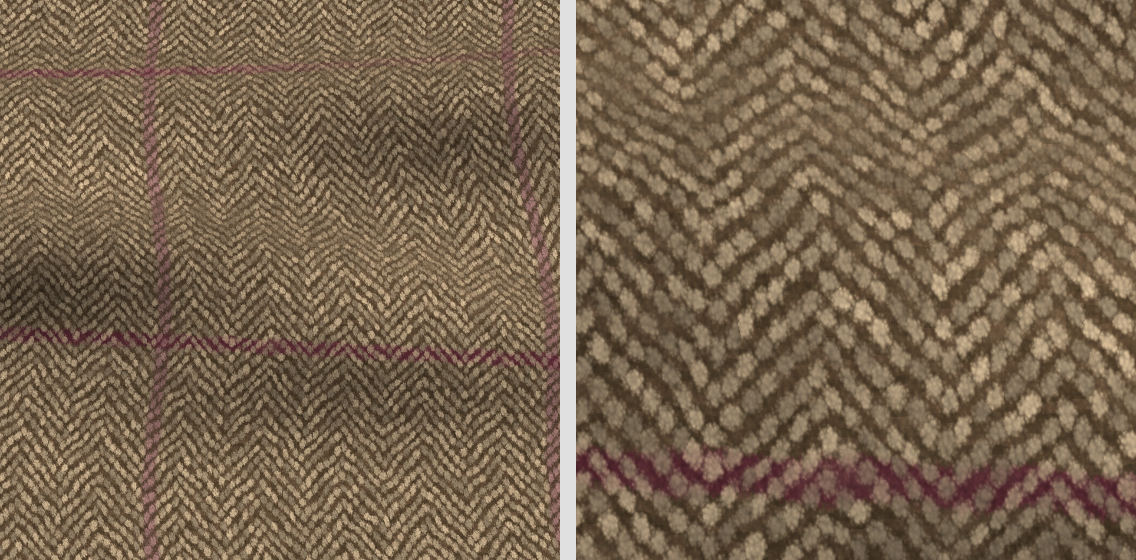
Left: the whole. Right: its middle third, enlarged.
A Shadertoy shader for this texture:

```glsl
// Draped herringbone tweed: pale slanted stitches step up and down in columns
// over dark wool, crossed by a plum and pink windowpane check. The cloth
// coordinates are bent by two soft folds, then shaded and roughened with fibre.

#define COLUMNS 14.0        // stitch columns in one zigzag
#define ZIGZAG_RISE 3.0     // rows climbed from valley to peak
#define CHECK_ACROSS 5.0    // zigzags between pink warp lines
#define CHECK_DOWN 25.0     // rows between plum weft lines
#define FOLD_WIDTH 0.04
#define FOLD_ROWS 1.2       // rows squeezed into half a fold
#define STITCH_SIZE vec2(0.64, 0.37)
#define STITCH_SLANT 0.6
#define FUZZ 0.5
#define PALE_WOOL vec3(0.615, 0.54, 0.435)
#define DARK_WOOL vec3(0.315, 0.245, 0.17)

const vec3 PLUM = vec3(0.34, 0.14, 0.19);
const vec3 PINK = vec3(0.54, 0.36, 0.39);

float hash(vec2 p) {
    vec3 q = fract(p.xyx * vec3(0.1031, 0.1030, 0.0973));
    q += dot(q, q.yzx + 33.33);
    return fract((q.x + q.y) * q.z);
}

// Cellular noise: distance to the nearest scattered point, roughly centered.
float cellular(vec2 p) {
    vec2 cell = floor(p);
    float nearest = 2.0;
    for (int y = -1; y <= 1; y++)
    for (int x = -1; x <= 1; x++) {
        vec2 c = cell + vec2(x, y);
        vec2 point = c + vec2(hash(c), hash(c + 57.0));
        nearest = min(nearest, length(p - point));
    }
    return nearest - 0.47;
}

// Soft round patch of light or shadow.
float patchAt(vec2 p, vec2 center, vec2 size) {
    vec2 d = (p - center) / size;
    return exp(-dot(d, d));
}

// Cloth coordinates: x counts zigzags, y counts rows, z is fold steepness.
vec3 drape(vec2 p) {
    float lean = 0.28 + 0.014 * cos(9.0 * (p.y - 0.46));
    float spacing = 0.74 - 0.115 * p.y;
    float across = (p.x - lean) / spacing * CHECK_ACROSS;

    float y = p.y + mix(0.05 * p.x, -0.042 * p.x * p.x, smoothstep(0.38, 0.88, p.y));
    float ridge = 0.628 - 0.05 * p.x - 0.13 * p.x * p.x * p.x;
    float upper = tanh((y - 0.868) / FOLD_WIDTH);
    float lower = tanh((p.y - ridge) / FOLD_WIDTH);
    float rows = 36.0 * y + 8.0 * y * y + FOLD_ROWS * (upper + lower);
    return vec3(across, rows, max(1.0 - upper * upper, 1.0 - lower * lower));
}

// Nearest stitch: x is coverage, y is a random value for that stitch.
vec2 stitches(vec2 cloth, float fuzz) {
    vec2 best = vec2(0.0, 0.5);
    float x = cloth.x * COLUMNS;
    for (int i = -1; i <= 1; i++) {
        float column = floor(x) + float(i);
        float side = fract((column - 5.0) / COLUMNS + 0.001) - 0.5;
        float phase = cloth.y - ZIGZAG_RISE * 2.0 * abs(side);
        float random = hash(vec2(column, floor(phase)) + 200.0);
        vec2 q = vec2(x - column - 0.5, fract(phase) - 0.5);
        q += (vec2(random, fract(random * 17.0)) - 0.5) * vec2(0.3, 0.2);
        q.x -= q.y * STITCH_SLANT * clamp(side * 12.0, -1.0, 1.0);
        float d = length(q / STITCH_SIZE) + fuzz;
        float cover = smoothstep(1.2, 0.42, d);
        if (cover > best.x) best = vec2(cover, random);
    }
    return best;
}

float foldShade(vec2 p) {
    float shade = 1.06;
    shade -= 0.44 * patchAt(p, vec2(0.02, 0.47), vec2(0.42, 0.09));
    shade -= 0.30 * patchAt(p, vec2(0.78, 0.74), vec2(0.28, 0.08));
    shade -= 0.27 * patchAt(p, vec2(0.62, 0.30), vec2(0.45, 0.09));
    shade += 0.09 * patchAt(p, vec2(0.08, 0.68), vec2(0.35, 0.07));
    shade += 0.11 * patchAt(p, vec2(0.70, 0.50), vec2(0.30, 0.08));
    return shade;
}

void mainImage(out vec4 fragColor, in vec2 fragCoord) {
    vec2 p = fragCoord / iResolution.xy;
    vec3 cloth = drape(p);

    // Uneven yarn and matted fibres
    cloth.x += 0.012 * sin(61.0 * p.y + 3.0 * sin(37.0 * p.x));
    cloth.y += 0.10 * sin(73.0 * p.x + 2.0 * sin(47.0 * p.y));
    float fibre = cellular(mat2(1.0, -0.5, 0.5, 1.0) * p * vec2(250.0, 140.0));
    float grain = cellular(p * vec2(390.0, 310.0) + 90.0);
    float matted = cellular(p * vec2(34.0, 42.0) + 30.0);
    vec2 stitch = stitches(cloth.xy, FUZZ * (0.6 * fibre + 0.6 * grain));

    // Wool, with dyed yarn in each direction
    float warpLine = abs(mod(cloth.x + 0.5 * CHECK_ACROSS, CHECK_ACROSS) - 0.5 * CHECK_ACROSS);
    float weftLine = abs(mod(cloth.y - 13.5 + 0.5 * CHECK_DOWN, CHECK_DOWN) - 0.5 * CHECK_DOWN);
    float pink = smoothstep(0.11, 0.05, warpLine + 0.05 * fibre);
    float plum = smoothstep(0.68, 0.35, weftLine + 0.3 * fibre);
    plum *= 1.0 - 0.6 * smoothstep(0.35, 0.65, p.x) * smoothstep(0.6, 0.8, p.y);
    float tint = hash(floor(cloth.xy * vec2(COLUMNS, 4.0)) + 400.0);
    vec3 dark = DARK_WOOL + (tint - 0.5) * vec3(0.08, 0.055, 0.05);
    dark = mix(mix(dark, PINK * 0.7, 0.25 * pink), PLUM, 0.85 * plum);
    vec3 pale = PALE_WOOL * (0.82 + 0.36 * stitch.y);
    pale = mix(mix(pale, PINK, 0.65 * pink), PLUM * 1.3, 0.15 * plum);

    // Stitches soften where the cloth turns away or is matted
    float softness = clamp(0.4 * cloth.z + 0.1 + 0.6 * matted, 0.0, 0.6);
    float cover = mix(stitch.x, 0.42, softness);
    vec3 color = mix(dark, pale, cover);
    color *= foldShade(p) * (1.0 - 0.24 * fibre - 0.18 * grain);
    fragColor = vec4(clamp(color, 0.0, 1.0), 1.0);
}
```
